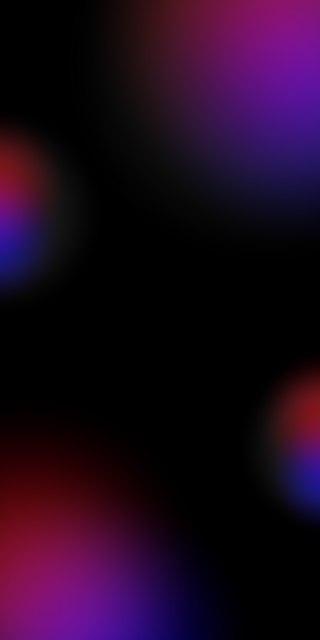
Write a Shadertoy shader that draws this background.

```glsl
const vec3 HALO_GREY = vec3(0.092, 0.09, 0.088);
const vec3 WARM_GLOW = vec3(0.44, 0.0, 0.03);
const vec3 COLD_GLOW = vec3(0.03, 0.0, 0.53);

// Soft disc: 1 inside the core fraction, fading to 0 at the radius
float softDisc(vec2 p, vec2 center, float radius, float core) {
    return 1.0 - smoothstep(core, 1.0, length(p - center) / radius);
}

// Neutral haze, slightly darker in the middle
vec3 halo(vec2 p, vec2 center, float radius, float core) {
    float dimming = 1.0 - 0.25 * softDisc(p, center, 0.6 * radius, 0.0);
    return HALO_GREY * dimming * softDisc(p, center, radius, core);
}

// Warm and cold lights that overlap into purple
vec3 twinGlow(vec2 p, vec2 warmCenter, float warmRadius,
              vec2 coldCenter, float coldRadius, float core) {
    return WARM_GLOW * softDisc(p, warmCenter, warmRadius, core)
         + COLD_GLOW * softDisc(p, coldCenter, coldRadius, core);
}

void mainImage(out vec4 fragColor, in vec2 fragCoord) {
    vec2 p = fragCoord / iResolution.xy * vec2(1.0, 2.0);
    vec3 color = vec3(0.0);

    // Upper right
    color += halo(p, vec2(0.833, 1.805), 0.65, 0.42);
    color += twinGlow(p, vec2(0.872, 1.987), 0.64, vec2(0.964, 1.753), 0.56, 0.0);

    // Left edge
    color += halo(p, vec2(0.0, 1.336), 0.333, 0.45);
    color += twinGlow(p, vec2(-0.026, 1.422), 0.247, vec2(-0.026, 1.263), 0.229, 0.06);

    // Right edge
    color += halo(p, vec2(1.016, 0.607), 0.281, 0.48);
    color += twinGlow(p, vec2(1.021, 0.693), 0.229, vec2(1.029, 0.521), 0.203, 0.06);

    // Lower left
    color += halo(p, vec2(0.156, 0.1), 0.5, 0.1);
    color += twinGlow(p, vec2(0.078, 0.203), 0.586, vec2(0.286, -0.031), 0.534, 0.06);

    fragColor = vec4(color, 1.0);
}
```
